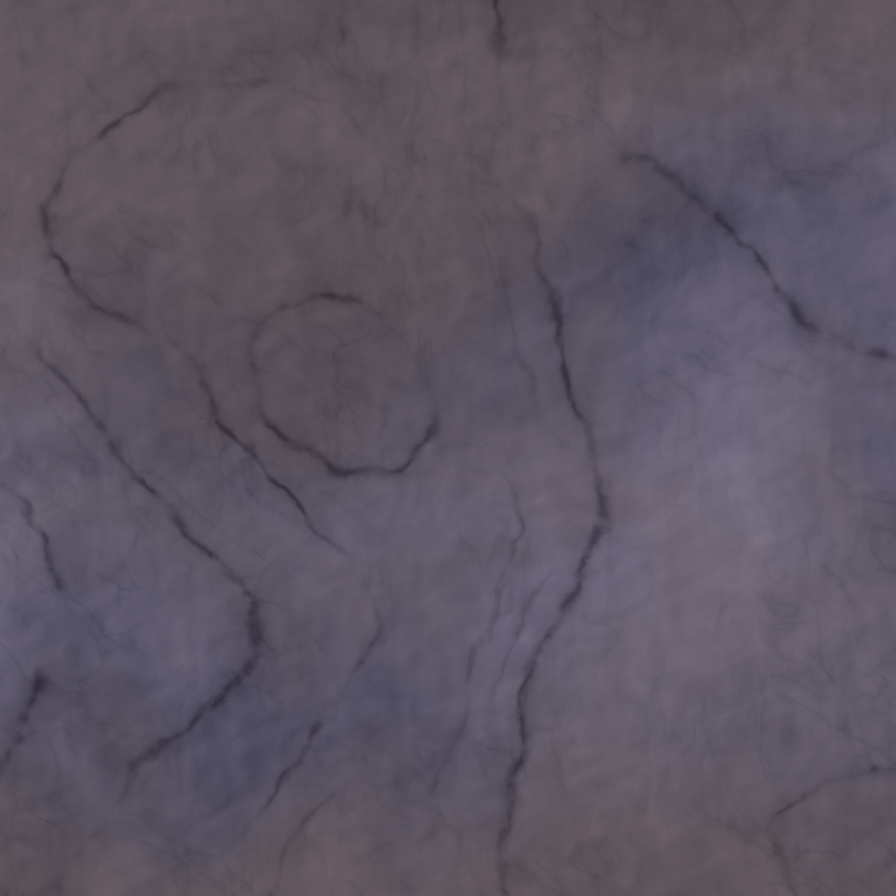
Give the GLSL for this texture, as a three.js fragment shader.

```glsl
varying vec2 vUv;

const vec3 WARM_LIGHT = vec3(0.425, 0.372, 0.396);
const vec3 WARM_DARK = vec3(0.315, 0.280, 0.312);
const vec3 COOL_LIGHT = vec3(0.424, 0.400, 0.480);
const vec3 COOL_DARK = vec3(0.296, 0.282, 0.362);
const vec3 VEIN_TINT = vec3(0.60, 0.58, 0.63);

float hash(vec2 p) {
  vec3 q = fract(p.xyx * 0.1031);
  q += dot(q, q.yzx + 33.33);
  return fract((q.x + q.y) * q.z);
}

float noise(vec2 p) {
  vec2 i = floor(p);
  vec2 f = fract(p);
  f = f * f * (3.0 - 2.0 * f);
  float low = mix(hash(i), hash(i + vec2(1.0, 0.0)), f.x);
  float high = mix(hash(i + vec2(0.0, 1.0)), hash(i + 1.0), f.x);
  return mix(low, high, f.y);
}

float fbm(vec2 p) {
  float sum = 0.0;
  float gain = 0.5;
  for (int i = 0; i < 5; i++) {
    sum += gain * noise(p);
    p = mat2(1.6, 1.2, -1.2, 1.6) * p + 7.3;
    gain *= 0.5;
  }
  return sum;
}

vec2 warp(vec2 p, float scale, float amount) {
  return p + amount * (vec2(fbm(p * scale), fbm(p * scale + 31.7)) - 0.48);
}

float blob(vec2 p, vec2 centre, vec2 radius) {
  vec2 d = (p - centre) / radius;
  return exp(-dot(d, d));
}

vec2 rotate(vec2 p, float angle) {
  float c = cos(angle);
  float s = sin(angle);
  return vec2(c * p.x + s * p.y, c * p.y - s * p.x);
}

// Approximate signed distance to an ellipse
float ellipse(vec2 p, vec2 radius) {
  float k = length(p / radius);
  return k * (k - 1.0) / max(length(p / (radius * radius)), 0.001);
}

// Rounded wedge whose tip points right
float chevron(vec2 p, float tip) {
  float side = sqrt(p.y * p.y + 0.003) - 0.055;
  return (p.x + side * 0.85 - tip) * 0.78;
}

// Soft core in a faint smudge
float vein(float d, float width) {
  return 0.72 * exp(-d * d / (width * width)) + 0.28 * exp(-abs(d) / (width * 3.5));
}

float veins(vec2 p, float width) {
  // Long upright seam with faint companions
  float bend = 0.56 + 0.125 * exp(-pow((p.y - 0.45) / 0.23, 2.0));
  float v = vein((p.x - bend) * 0.88, width);
  for (int i = 1; i <= 3; i++) {
    float k = float(i);
    float shift = 0.026 * k + 0.03 * noise(vec2(k * 5.0, p.y * 4.0));
    float fade = smoothstep(0.35, 0.65, noise(vec2(k * 9.0, p.y * 7.0)));
    v = max(v, 0.45 * fade * vein(p.x - bend + shift, width));
  }

  // Nested wedges from the left edge
  for (int i = 0; i < 3; i++) {
    float tip = 0.10 + 0.163 * float(i);
    float reach = 1.0 - smoothstep(0.16, 0.32, abs(p.y - 0.35));
    v = max(v, reach * vein(chevron(p - vec2(0.0, 0.31), tip), width));
  }

  // Closed eye and the open loop above it
  float eye = ellipse(rotate(p - vec2(0.39, 0.585), -0.65), vec2(0.125, 0.078));
  v = max(v, vein(eye, width));
  vec2 q = p - vec2(0.265, 0.75);
  float open = 1.0 - smoothstep(-0.03, 0.10, q.x - q.y);
  v = max(v, open * vein(ellipse(q, vec2(0.195, 0.15)), width));
  v = max(v, 0.6 * smoothstep(0.87, 0.92, p.y) * vein(p.x - 0.385, width));

  // Descending step on the right
  float ledge = 0.61 + 0.23 * (1.0 - smoothstep(0.64, 0.97, p.x));
  v = max(v, smoothstep(0.66, 0.70, p.x) * vein((p.y - ledge) * 0.72, width));
  v = max(v, 0.5 * smoothstep(0.82, 0.88, p.y) * vein(p.x - 0.68, width));

  // Faint arcs along the bottom
  v = max(v, 0.55 * vein(ellipse(p - vec2(0.97, 0.06), vec2(0.095, 0.085)), width));
  return max(v, 0.5 * vein(ellipse(p - vec2(0.43, 0.0), vec2(0.11, 0.13)), width));
}

// Short broken strokes along the contours of stretched noise
float scratches(vec2 p, vec2 scale) {
  float stroke = exp(-abs(fbm(p * scale) - 0.48) * 28.0);
  return stroke * smoothstep(0.42, 0.66, fbm(p * 13.0 + 17.0));
}

void main() {
  vec2 p = vUv;
  vec2 soft = warp(p, 4.0, 0.34);

  // Mottled cool band between warm fields
  float top = 0.61 + 0.24 * smoothstep(0.35, 0.75, soft.x);
  float cool = smoothstep(-0.10, 0.16, top - soft.y) * smoothstep(0.03, 0.23, soft.y);
  cool *= 1.0 - 0.75 * blob(soft, vec2(0.42, 0.585), vec2(0.17, 0.11));
  cool *= 0.55 + 0.45 * smoothstep(0.30, 0.60, fbm(soft * 6.0 + 11.0));
  cool = mix(0.08, 1.0, cool);

  // Broad light and shade
  float tone = 0.53 + 1.15 * (fbm(soft * 4.5) - 0.48);
  tone += 0.40 * blob(soft, vec2(0.80, 0.36), vec2(0.20, 0.18));
  tone += 0.36 * blob(soft, vec2(0.02, 0.34), vec2(0.12, 0.08));
  tone += 0.16 * blob(soft, vec2(0.15, 0.78), vec2(0.22, 0.16));
  tone -= 0.42 * blob(soft, vec2(0.78, 0.73), vec2(0.24, 0.08));
  tone -= 0.36 * blob(soft, vec2(0.46, 0.19), vec2(0.12, 0.09));
  tone -= 0.34 * blob(soft, vec2(0.30, 0.50), vec2(0.18, 0.08));
  tone -= 0.30 * blob(soft, vec2(0.05, 0.15), vec2(0.14, 0.07));

  // Brushed grain, smudges and scratches
  vec2 rough = warp(p, 20.0, 0.03);
  tone += 0.42 * (fbm(rough * vec2(75.0, 22.0)) - 0.48);
  tone += 0.46 * (fbm(rotate(rough, 0.5) * vec2(34.0, 70.0)) - 0.48);
  tone -= 0.30 * scratches(rough, vec2(26.0, 9.0)) * (1.0 - 0.5 * cool);
  tone -= 0.28 * scratches(rotate(rough, -0.6) + 3.0, vec2(9.0, 24.0));

  vec3 warm = mix(WARM_DARK, WARM_LIGHT, tone);
  vec3 blue = mix(COOL_DARK, COOL_LIGHT, tone);
  vec3 color = mix(warm, blue, cool);

  // Broken, frayed veins
  vec2 wavy = warp(warp(p, 4.0, 0.10), 24.0, 0.030);
  float width = mix(0.0032, 0.0068, noise(p * 28.0));
  float strength = mix(0.12, 0.85, smoothstep(0.32, 0.62, fbm(p * 10.0 + 2.0)));
  strength *= mix(0.45, 1.15, smoothstep(0.25, 0.65, fbm(p * 48.0)));
  color *= mix(vec3(1.0), VEIN_TINT, veins(wavy, width) * strength);

  gl_FragColor = vec4(color, 1.0);
}
```
